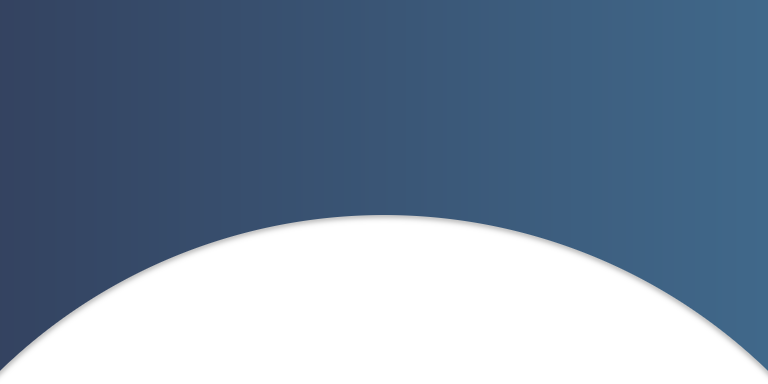
Give the GLSL for this background, as a WebGL 1 fragment shader.

```glsl
precision highp float;
// Draws a white dome with a soft inner shadow rising over a horizontal blue gradient.

uniform vec2 u_resolution;

const vec3 NAVY = vec3(0.202, 0.262, 0.378);
const vec3 STEEL_BLUE = vec3(0.252, 0.408, 0.542);
const vec3 WHITE = vec3(1.0);

const float DOME_RADIUS = 1.435;
const float DOME_TOP = 0.440;
const float SHADOW_WIDTH = 0.011;
const float SHADOW_STRENGTH = 0.22;

float circleDistance(vec2 p, vec2 center, float radius) {
  return length(p - center) - radius;
}

// Opacity of the shadow cast inward from an edge, by depth below it.
float innerShadow(float depth, float width, float strength) {
  float t = max(depth, 0.0) / width;
  return strength * exp(-t * t);
}

void main() {
  // Canvas-height units, with x measured from the middle.
  vec2 p = (gl_FragCoord.xy - vec2(0.5 * u_resolution.x, 0.0)) / u_resolution.y;
  float pixel = 1.0 / u_resolution.y;

  // Backdrop
  vec3 color = mix(NAVY, STEEL_BLUE, gl_FragCoord.x / u_resolution.x);

  // Dome with its shaded rim
  vec2 center = vec2(0.0, DOME_TOP - DOME_RADIUS);
  float d = circleDistance(p, center, DOME_RADIUS);
  vec3 dome = WHITE * (1.0 - innerShadow(-d, SHADOW_WIDTH, SHADOW_STRENGTH));
  float coverage = clamp(0.5 - d / pixel, 0.0, 1.0);

  gl_FragColor = vec4(mix(color, dome, coverage), 1.0);
}
```
